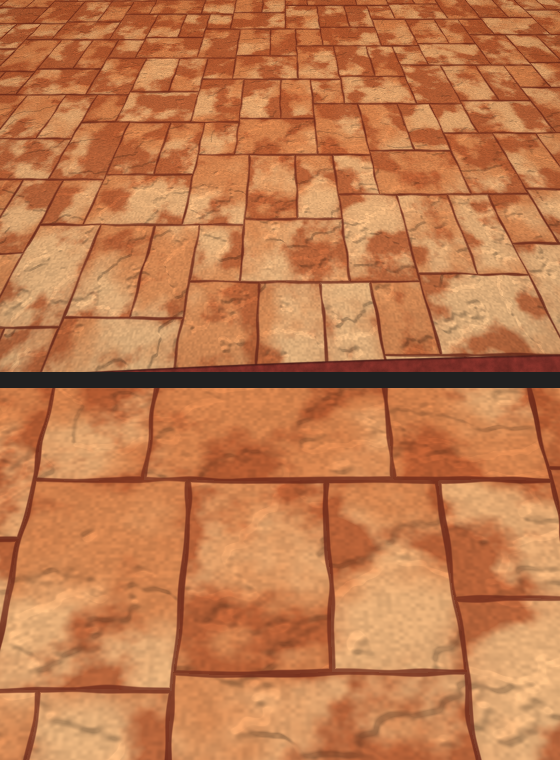
Top: the whole. Bottom: its middle third, enlarged.
A Shadertoy shader for this texture:

```glsl
const vec3 SAND = vec3(0.87, 0.68, 0.48);
const vec3 CLAY = vec3(0.81, 0.53, 0.33);
const vec3 RUST = vec3(0.66, 0.34, 0.19);
const vec3 JOINT = vec3(0.42, 0.17, 0.11);
const vec3 CURB = vec3(0.48, 0.18, 0.15);

// Paving lattice and tile sizes, in ground units
const vec2 ACROSS = vec2(0.362, -0.143);
const vec2 AWAY = vec2(-0.04, 0.379);
const float SLAB_WIDTH = 0.222;
const float SLAB_DEPTH = 0.160;
const float PAIR_SPLIT = 0.122;
const float SMALL_WIDTH = 0.100;
const float DEPTH_STRETCH = 1.5;

float hash(vec2 p) {
    vec3 q = fract(p.xyx * vec3(0.1031, 0.1030, 0.0973));
    q += dot(q, q.yzx + 33.33);
    return fract((q.x + q.y) * q.z);
}

float noise(vec2 p) {
    vec2 i = floor(p), f = fract(p);
    f = f * f * (3.0 - 2.0 * f);
    return mix(mix(hash(i), hash(i + vec2(1, 0)), f.x),
               mix(hash(i + vec2(0, 1)), hash(i + vec2(1, 1)), f.x), f.y);
}

float fbm(vec2 p) {
    float sum = 0.0, gain = 0.52;
    for (int i = 0; i < 5; i++) {
        sum += gain * noise(p);
        p = mat2(1.6, 1.2, -1.2, 1.6) * p + 7.3;
        gain *= 0.5;
    }
    return sum;
}

// Corners (lo.xy, hi.xy) of the tile holding a point of one lattice cell
vec4 tileBox(vec2 p, out float part) {
    float smallDepth = -ACROSS.y;
    if (p.x < 0.0) {
        part = step(smallDepth, p.y);
        return part < 0.5 ? vec4(-SMALL_WIDTH, 0.0, 0.0, smallDepth)
                          : vec4(AWAY.x - SMALL_WIDTH, smallDepth, 0.0, AWAY.y);
    }
    part = 2.0;
    if (p.y < SLAB_DEPTH) return vec4(0.0, 0.0, SLAB_WIDTH, SLAB_DEPTH);
    part = 3.0 + step(PAIR_SPLIT, p.x);
    return part < 3.5 ? vec4(0.0, SLAB_DEPTH, PAIR_SPLIT, AWAY.y)
                      : vec4(PAIR_SPLIT, SLAB_DEPTH, SLAB_WIDTH, AWAY.y);
}

// Distance to the tile sides on each axis, and a random seed per tile
vec2 paving(vec2 p, out vec2 seed) {
    float det = ACROSS.x * AWAY.y - ACROSS.y * AWAY.x;
    float column = round((p.x * AWAY.y - p.y * AWAY.x) / det);
    vec2 inset = vec2(0.0);
    seed = vec2(0.0);
    for (float k = -1.0; k <= 1.0; k++) {
        vec2 q = p - (column + k) * ACROSS;
        float row = floor(q.y / AWAY.y);
        q -= row * AWAY;
        float part;
        vec4 box = tileBox(q, part);
        if (q.x >= box.x && q.x < box.z) {
            inset = min(q - box.xy, box.zw - q);
            vec2 id = vec2(column + k, row) + 40.0;
            seed = 50.0 * vec2(hash(id + part * 7.1), hash(id.yx + part * 3.7));
        }
    }
    return inset;
}

// Split-stone height with torn terraces
float slate(vec2 p) {
    float level = fbm(p * vec2(8.0, 10.0)) * 4.0;
    return floor(level) + smoothstep(0.0, 0.16, fract(level)) + 0.3 * level;
}

vec3 stone(vec2 p, vec2 seed, float side, float nearness) {
    vec2 q = p + seed;
    float tone = fbm(q * 7.0) + 0.12 * (hash(seed) - 0.5);
    vec3 color = mix(CLAY, SAND, smoothstep(0.34, 0.62, tone + 0.16 * (nearness - 0.45)));

    // Rust blotches, gathering toward the joints
    float blotch = fbm(q * 15.0 + 19.0);
    float stain = smoothstep(0.50, 0.78, blotch + 0.10 * (1.0 - nearness));
    stain += 0.55 * exp(-side * 65.0) * smoothstep(0.25, 0.65, blotch);
    color = mix(color, RUST, clamp(stain, 0.0, 0.85));

    // Light across the terraces, then fine grain
    float relief = slate(q + vec2(-0.003, 0.005)) - slate(q);
    color *= 1.0 + clamp(-0.30 * relief, -0.24, 0.10) * mix(0.5, 1.0, nearness);
    return color * (0.93 + 0.14 * noise(q * 260.0));
}

void mainImage(out vec4 fragColor, in vec2 fragCoord) {
    vec2 uv = fragCoord / iResolution.y;
    float pixel = 1.0 / iResolution.y;

    // Ground plane seen in perspective
    float drop = 1.588 - uv.y;
    float nearness = smoothstep(0.55, 1.5, drop);
    vec2 ground = vec2((uv.x - 0.755) / drop, DEPTH_STRETCH / drop);
    vec2 p = ground - vec2(-0.083, 1.115);
    vec2 wobble = vec2(noise(ground * 22.0), noise(ground * 22.0 + 31.0)) - 0.5;

    vec2 seed;
    vec2 inset = paving(p + 0.004 * wobble, seed);
    vec3 color = stone(p, seed, min(inset.x, inset.y), nearness);

    // Joints, with width and strength that vary along their length
    vec2 onScreen = inset * vec2(drop, drop * drop / DEPTH_STRETCH);
    float side = min(onScreen.x, onScreen.y);
    float halfWidth = drop * mix(0.0013, 0.0034, noise(ground * 38.0));
    float joint = 1.0 - smoothstep(halfWidth - pixel, halfWidth + pixel, side);
    color = mix(color, JOINT, joint * (0.70 + 0.25 * noise(ground * 17.0)));

    // Redder distance and darker corners
    color *= mix(vec3(0.97, 0.87, 0.79), vec3(1.0), nearness);
    vec2 corner = fragCoord / iResolution.xy - 0.5;
    color *= 1.04 - 0.26 * dot(corner, corner);

    // Curb along the near edge
    float curbTop = -0.0135 + 0.06 * uv.x - 0.0135 * uv.x * uv.x;
    float curb = 1.0 - smoothstep(-pixel, pixel, uv.y - curbTop);
    vec3 curbColor = CURB * (0.8 + 0.4 * fbm(uv * 60.0));
    curbColor *= mix(0.6, 1.0, smoothstep(0.0, 0.008, curbTop - uv.y));
    color = mix(color, curbColor, curb);

    fragColor = vec4(clamp(color, 0.0, 1.0), 1.0);
}
```
